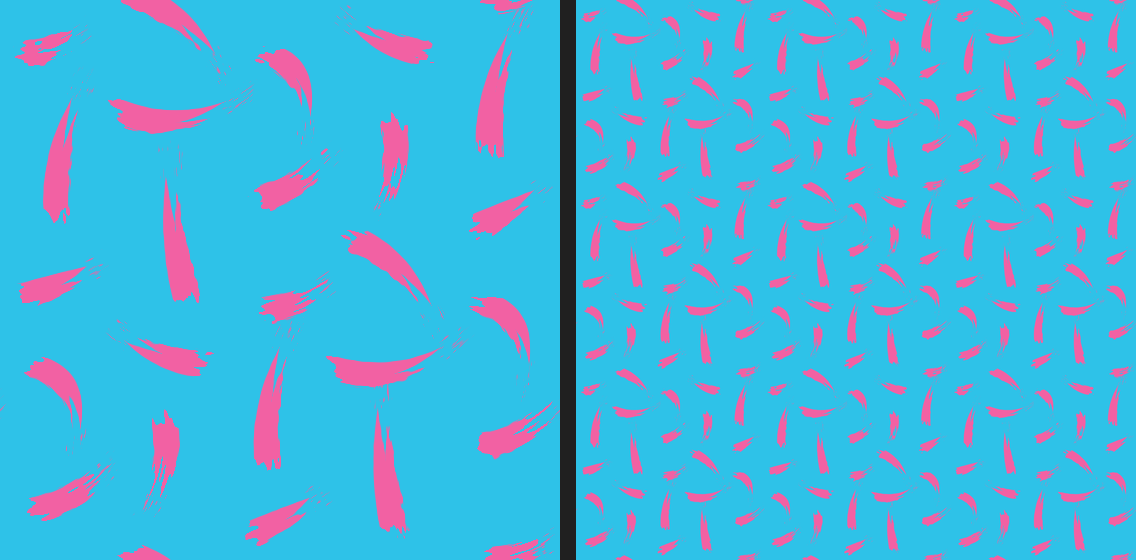
Left, the tile; right, the same tile 3 across and 3 down.
This pattern is drawn by a WebGL 2 fragment shader. Its source:

```glsl
#version 300 es
precision highp float;
// Tileable scatter of pink dry-brush dabs on a flat cyan ground.
// Dabs sit on a sheared, jittered lattice; each is a bent stroke with a ragged
// head, a two-pronged or bristly tail and a few loose flecks past the tip.

uniform vec2 u_resolution;
out vec4 fragColor;

const vec3 GROUND = vec3(0.18, 0.76, 0.91);
const vec3 PAINT = vec3(0.95, 0.38, 0.64);
const int GRID = 5;              // dabs per side of the tile
const float SHEAR = 0.4;         // row shift per column; SHEAR * GRID is whole
const float JITTER = 0.035;      // position scatter, canvas units
const float TURN = 10.0;         // angle scatter, degrees
const float WIDTH = 0.048;       // full width of a dab
const float HEAD_RAGGED = 0.036; // depth of the torn head
const float TAIL_RAGGED = 0.10;  // depth of the bristly tail
const float EDGE_ROUGH = 0.007;  // roughness of the trailing edge
const float SOFTNESS = 0.7;      // edge smoothing, in pixels

// Kinds of dab: direction in degrees, length, bend, dryness of the tail
const int KINDS = 10;
const vec4 KIND[KINDS] = vec4[KINDS](
    vec4(30.0, 0.145, -0.07, 1.0),
    vec4(2.0, 0.21, -0.13, 0.0),
    vec4(14.0, 0.115, -0.06, 1.0),
    vec4(95.0, 0.235, 0.03, 0.0),
    vec4(82.0, 0.225, 0.06, 0.0),
    vec4(163.0, 0.155, 0.07, 0.0),
    vec4(25.0, 0.135, -0.03, 0.0),
    vec4(-93.0, 0.15, 0.08, 1.0),
    vec4(-50.0, 0.155, 0.21, 0.0),
    vec4(-40.0, 0.20, 0.09, 0.0));

// Integer hash of a lattice point, from 0 to 1
float hash(ivec2 cell) {
    uvec2 q = uvec2(cell) * uvec2(1597334673u, 3812015801u);
    uint n = (q.x ^ q.y) * 1597334673u;
    n = (n ^ (n >> 15)) * 2246822519u;
    return float((n ^ (n >> 13)) >> 8) / 16777216.0;
}

float noise(vec2 p) {
    ivec2 i = ivec2(floor(p));
    vec2 f = fract(p);
    f = f * f * (3.0 - 2.0 * f);
    float low = mix(hash(i), hash(i + ivec2(1, 0)), f.x);
    float high = mix(hash(i + ivec2(0, 1)), hash(i + ivec2(1, 1)), f.x);
    return mix(low, high, f.y);
}

// Paint depth of one dab: positive inside; p runs along +x from head to tip
float dab(vec2 p, float len, float bend, float dry, float seed) {
    float x = p.x / len + 0.5;
    float y = p.y - bend * len * (4.0 * x * (1.0 - x) - 0.6);
    float v = 2.0 * y / WIDTH;
    float along = x * len;
    vec2 shift = vec2(seed * 37.0, seed * 91.0);

    // Two tapering prongs that merge into one body
    float t = max(x, 0.0) * mix(1.0, 0.75, dry);
    float prong = 0.68 * (1.0 - pow(t, 2.2)) - abs(v - 0.35);
    float shortProng = 0.6 * (1.0 - pow(t / 0.87, 2.0)) - abs(v + 0.4);
    float body = max(prong, shortProng) * WIDTH * 0.5;

    // Streaky roughness, strongest on the trailing edge
    float streaks = noise(vec2(along * 70.0, y * 330.0) + shift) - 0.5;
    float trailing = 1.0 - smoothstep(-0.8, 0.3, v);
    body += streaks * EDGE_ROUGH * mix(0.15, 1.0, max(trailing, dry * 0.5));

    // Torn head
    float tear = noise(vec2(along * 60.0, y * 150.0) + shift + 40.0) - 0.5;
    float head = along - 0.012 - 0.012 * v * v
               + HEAD_RAGGED * tear + 0.012 * streaks;

    // Bristly tail of dry dabs
    float bristle = noise(vec2(along * 24.0, y * 260.0) + shift + 80.0) - 0.5;
    float tail = (0.8 - x) * len + TAIL_RAGGED * bristle + 0.02 * streaks;
    tail = mix(1.0, tail, dry);

    // Loose flecks past the tip
    float reach = smoothstep(0.8, 1.05, x) * (1.0 - smoothstep(1.1, 1.7, x));
    reach *= 1.0 - smoothstep(0.8, 1.6, abs(v));
    float grain = noise(vec2(along * 80.0, y * 420.0) + shift + 120.0);
    float fleck = (grain * reach - 0.84) * 0.008;

    return max(min(min(body, head), tail), fleck);
}

void main() {
    vec2 uv = gl_FragCoord.xy / u_resolution;
    float depth = -1.0;
    for (int col = 0; col < GRID; col++) {
        for (int row = 0; row < GRID; row++) {
            ivec2 cell = ivec2(col, row) + 11;
            vec2 scatter = vec2(hash(cell), hash(cell + 50)) - 0.5;
            vec2 center = vec2(col, row) + 0.5 + vec2(0.0, SHEAR * float(col));
            center = center / float(GRID) + JITTER * scatter;

            // Shortest wrapped offset keeps the tile seamless
            vec2 d = fract(uv - center + 0.5) - 0.5;
            if (dot(d, d) > 0.09) continue;

            vec4 kind = KIND[(7 * col + 8 * row) % KINDS];
            float seed = hash(cell + 100);
            float angle = radians(kind.x + TURN * (seed - 0.5));
            vec2 dir = vec2(cos(angle), sin(angle));
            vec2 p = vec2(dot(d, dir), dot(d, vec2(-dir.y, dir.x)));
            depth = max(depth, dab(p, kind.y, kind.z, kind.w, 1.0 + 9.0 * seed));
        }
    }
    float soft = SOFTNESS / min(u_resolution.x, u_resolution.y);
    fragColor = vec4(mix(GROUND, PAINT, smoothstep(-soft, soft, depth)), 1.0);
}
```
